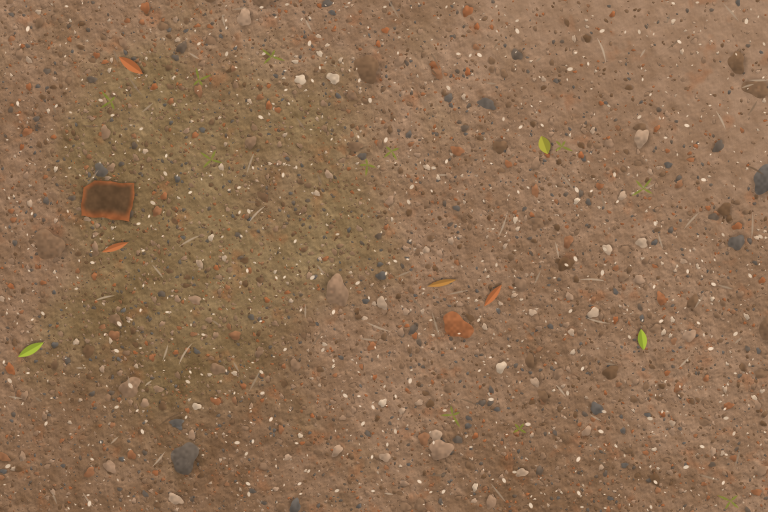
Write a Shadertoy shader that draws this texture.

```glsl
// Damp brown soil strewn with pebbles, pale grit, straw, sprouts and leaves.
// Layered noise is lit as relief; jittered grids scatter stones and straw,
// and short hashed loops place the sparse plants.
#define SOIL_DARK vec3(0.425, 0.315, 0.220)
#define SOIL_MID vec3(0.545, 0.422, 0.322)
#define SOIL_LIGHT vec3(0.645, 0.515, 0.412)
#define RUST vec3(0.640, 0.380, 0.230)
#define SLATE vec3(0.385, 0.365, 0.345)
#define CREAM vec3(0.830, 0.730, 0.620)
#define LEAF_GREEN vec3(0.530, 0.580, 0.200)
#define LIGHT_DIR vec2(0.45, 0.89)
#define RELIEF 0.55
#define LEAVES 7
#define SPROUTS 11

vec3 hash3(vec2 c) {
  vec3 q = fract(c.xyx * vec3(0.1031, 0.1030, 0.0973));
  q += dot(q, q.yxz + 33.33);
  return fract((q.xxy + q.yzz) * q.zyx);
}

float noise(vec2 p) {
  vec2 i = floor(p), f = fract(p);
  f = f * f * (3.0 - 2.0 * f);
  float low = mix(hash3(i).x, hash3(i + vec2(1, 0)).x, f.x);
  float high = mix(hash3(i + vec2(0, 1)).x, hash3(i + vec2(1, 1)).x, f.x);
  return mix(low, high, f.y);
}

float fbm(vec2 p, int octaves) {
  float sum = 0.0, amp = 0.5;
  for (int i = 0; i < octaves; i++) {
    sum += amp * noise(p);
    p = mat2(1.6, 1.2, -1.2, 1.6) * p + 17.3;
    amp *= 0.55;
  }
  return sum;
}

vec2 turn(vec2 p, float a) {
  float c = cos(a), s = sin(a);
  return vec2(c * p.x + s * p.y, c * p.y - s * p.x);
}

float cover(float d, float px) { return 1.0 - smoothstep(-px, px, d); }

// Outline pointed at both ends; size is half length and half width
float blade(vec2 p, vec2 size) {
  float t = p.x / size.x;
  return max(abs(p.y) - size.y * (1.0 - t * t), abs(p.x) - size.x);
}

vec3 stoneColor(vec3 h) {
  vec3 c = mix(SOIL_DARK, SOIL_LIGHT, h.x);
  if (h.y > 0.56) c = mix(RUST, SOIL_MID, h.x * 0.7);
  if (h.y > 0.75) c = mix(SLATE, SOIL_DARK, h.x * 0.5);
  if (h.y > 0.89) c = mix(SOIL_LIGHT, CREAM, h.x);
  return c;
}

// Rounded irregular stones, one per occupied cell
void pebbles(inout vec3 col, vec2 p, float scale, float density, float px) {
  for (int k = 0; k < 9; k++) {
    vec2 id = floor(p * scale) + vec2(k % 3 - 1, k / 3 - 1);
    vec3 a = hash3(id + scale), b = hash3(id + scale * 2.7 + 51.0);
    if (a.z > density) continue;
    vec2 q = p - (id + 0.15 + 0.7 * a.xy) / scale;
    float r = mix(0.14, 0.40, b.z * b.z) / scale;
    vec2 e = turn(q, b.x * 6.28) * vec2(0.85, 1.0 + 0.5 * b.y);
    float ang = atan(e.y, e.x + 1e-6);
    float wobble = 1.0 + 0.12 * sin(3.0 * ang + a.x * 20.0) + 0.07 * sin(5.0 * ang + a.y * 20.0);
    float d = length(e) - r * wobble;
    col *= 0.8 + 0.2 * smoothstep(0.7 * r, 1.5 * r, length(e + LIGHT_DIR * r * 0.25));
    float shade = 1.0 + 0.17 * clamp(dot(q, LIGHT_DIR) / r, -1.0, 1.0);
    shade += 0.22 * (noise(p * 170.0 + id) - 0.5);
    col = mix(col, stoneColor(hash3(id + 9.0 + scale)) * shade, 0.88 * cover(d, px));
  }
}

// Small bright wet grains
void grit(inout vec3 col, vec2 p, float scale, float density, float px) {
  vec2 id = floor(p * scale);
  vec3 a = hash3(id + 203.0), b = hash3(id + 317.0);
  vec2 q = turn(fract(p * scale) - 0.2 - 0.6 * a.xy, b.x * 6.28) / scale;
  float r = mix(0.0012, 0.0042, b.y * b.y * b.y);
  float m = cover(length(q * vec2(0.75, 1.2)) - r, px) * step(a.z, density);
  col = mix(col, CREAM + 0.15 * b.z, 0.9 * m);
}

// Thin dry stalks at every angle
void straw(inout vec3 col, vec2 p, float scale, float density, float px) {
  for (int k = 0; k < 9; k++) {
    vec2 id = floor(p * scale) + vec2(k % 3 - 1, k / 3 - 1);
    vec3 a = hash3(id + 71.0), b = hash3(id + 133.0);
    if (a.z > density) continue;
    vec2 q = turn(p - (id + a.xy) / scale, b.x * 6.28);
    q.y += 9.0 * (b.z - 0.5) * q.x * q.x;
    float d = blade(q, vec2(mix(0.007, 0.026, b.y), 0.0019));
    col = mix(col, mix(SOIL_DARK * 0.8, CREAM * 0.93, sqrt(b.z)), 0.75 * cover(d, px));
  }
}

// Tufts of short blades, then fallen leaves
void plants(inout vec3 col, vec2 p, float px) {
  vec2 area = vec2(iResolution.x / iResolution.y, 1.0);
  for (int i = 0; i < SPROUTS; i++) {
    vec3 h = hash3(vec2(i, 41));
    for (int k = 0; k < 4; k++) {
      float size = mix(0.006, 0.014, hash3(vec2(i, k)).x);
      vec2 e = turn(p - h.xy * area, h.z * 6.28 + float(k) * 1.4);
      e.x -= size;
      col = mix(col, LEAF_GREEN * 0.92, 0.7 * cover(blade(e, vec2(size, 0.0022)), px));
    }
  }
  for (int i = 0; i < LEAVES; i++) {
    vec3 h = hash3(vec2(i, 87)), g = hash3(vec2(i, 95));
    vec2 q = turn(p - h.xy * area, h.z * 6.28);
    vec2 size = mix(vec2(0.018, 0.006), vec2(0.032, 0.013), g.xy);
    col *= 1.0 - 0.3 * cover(blade(q + 0.003, size), 0.004);
    vec3 tint = mix(LEAF_GREEN * 1.15, RUST * 1.1, smoothstep(0.35, 0.65, g.z));
    tint *= 0.9 + 0.2 * smoothstep(-px, px, q.y);
    col = mix(col, tint, cover(blade(q, size), px));
  }
}

// Broken brick with a dark wet face and a rusty rim
void brick(inout vec3 col, vec2 p, float px) {
  vec2 q = turn(p - vec2(0.21, 0.61), -0.08) + 0.008 * (noise(p * 55.0) - 0.5);
  vec2 e = abs(q) - vec2(0.049, 0.036);
  float d = max(max(e.x, e.y), dot(q, vec2(-0.6, 0.8)) - 0.045);
  col *= 1.0 - 0.35 * cover(d - 0.002, 0.010);
  float face = smoothstep(0.0, 0.012, -d) * smoothstep(-0.034, -0.015, q.y);
  vec3 c = mix(RUST * 0.92, SOIL_DARK * 0.9, face);
  col = mix(col, c * (0.8 + 0.4 * fbm(p * 70.0, 3)), cover(d, px));
}

void mainImage(out vec4 fragColor, in vec2 fragCoord) {
  vec2 p = fragCoord / iResolution.y, uv = fragCoord / iResolution.xy;
  float px = 0.8 / iResolution.y;

  // Soil tone: paler to the upper right, mossy to the left
  float tone = 0.75 * fbm(p * 4.0 + 3.0, 4) + 0.6 * fbm(p * 48.0, 4);
  tone += 0.24 * (uv.x + uv.y) - 0.3;
  vec3 col = mix(SOIL_DARK, SOIL_MID, clamp(tone * 2.0, 0.0, 1.0));
  col = mix(col, SOIL_LIGHT, clamp(tone * 2.0 - 1.0, 0.0, 1.0));
  float moss = smoothstep(0.42, 0.70, fbm(p * 3.0 + 31.0, 3) + 0.15 - 0.3 * uv.x);
  col *= mix(vec3(1.0), vec3(0.93, 0.97, 0.88), moss);
  col = mix(col, RUST, 0.28 * smoothstep(0.58, 0.80, fbm(p * 26.0 + 8.0, 3)));

  // Crumbly relief, smoother on the wet upper right
  float rough = 1.0 - 0.55 * smoothstep(1.25, 1.8, uv.x + uv.y);
  float slope = fbm(p * 75.0, 4) - fbm((p + LIGHT_DIR * 0.004) * 75.0, 4);
  col *= 1.0 + RELIEF * rough * slope;

  // Scattered matter, from crumbs up to stones
  pebbles(col, p, 120.0, 0.42 * rough, px);
  pebbles(col, p, 62.0, 0.36 * rough, px);
  pebbles(col, p, 30.0, 0.20 * rough, px);
  pebbles(col, p, 13.0, 0.13, px);
  straw(col, p, 15.0, 0.25, px);
  grit(col, p, 42.0, 0.22, px);
  brick(col, p, px);
  plants(col, p, px);
  fragColor = vec4(clamp(col, 0.0, 1.0), 1.0);
}
```
